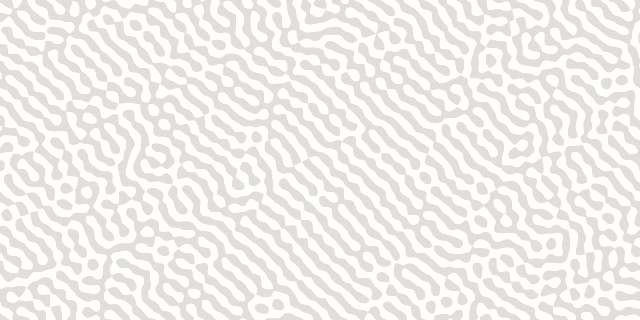
Reproduce this pattern procedurally as a WebGL 2 fragment shader.

```glsl
#version 300 es
precision highp float;
precision highp int;

// Labyrinth of pale grey worms on white, leaning down to the right.
// A sum of random plane waves of one length is saturated and then filtered by a
// centre-surround kernel, one reaction-diffusion step that evens the band widths.

uniform vec2 u_resolution;
out vec4 fragColor;

const vec3 PAPER = vec3(1.0, 1.0, 0.99);
const vec3 INK = vec3(0.89, 0.87, 0.87);

const float WAVELENGTH = 0.0455;      // band pair, in canvas heights
const float WAVELENGTH_JITTER = 0.08;
const float MEAN_ANGLE = 0.81;        // direction across the bands
const float ANGLE_SPREAD = 1.3;       // largest turn away from the mean
const float SATURATION = 0.1;         // smaller is harder
const float THRESHOLD = 0.006;        // slightly favours the paper
const int WAVE_COUNT = 24;
const int KERNEL_RADIUS = 4;          // in taps
const float TAP_STEP = 0.2;           // in wavelengths
const float KERNEL_SIGMA = 0.225;     // in wavelengths
const float MIN_SLOPE = 8.0;          // keeps saddles crisp
const float TAU = 6.2831853;

vec3 waves[WAVE_COUNT];               // wave vector and phase

// Integer hash to the range 0..1
float hash(uint n) {
    n = n * 747796405u + 2891336453u;
    n = ((n >> ((n >> 28u) + 4u)) ^ n) * 277803737u;
    n = (n >> 22u) ^ n;
    return float(n >> 8u) / 16777216.0;
}

// Directions are spread evenly, then squeezed towards the mean
void buildWaves() {
    for (int i = 0; i < WAVE_COUNT; i++) {
        uint seed = uint(i) * 3u + 101u;
        float t = 2.0 * (float(i) + hash(seed)) / float(WAVE_COUNT) - 1.0;
        float angle = MEAN_ANGLE + ANGLE_SPREAD * t * abs(t);
        float stretch = 1.0 + WAVELENGTH_JITTER * (2.0 * hash(seed + 1u) - 1.0);
        vec2 direction = vec2(cos(angle), sin(angle));
        waves[i] = vec3(direction * stretch, hash(seed + 2u)) * TAU;
    }
}

// Random wave field, pushed towards -1 and 1
float saturatedWaves(vec2 p) {
    float sum = 0.0;
    for (int i = 0; i < WAVE_COUNT; i++) {
        sum += cos(dot(waves[i].xy, p) + waves[i].z);
    }
    sum *= inversesqrt(0.5 * float(WAVE_COUNT));
    return sum * inversesqrt(SATURATION + sum * sum);
}

// Centre-surround filter over a disc of taps
float labyrinth(vec2 p) {
    float sum = 0.0;
    float total = 0.0;
    for (int y = -KERNEL_RADIUS; y <= KERNEL_RADIUS; y++) {
        for (int x = -KERNEL_RADIUS; x <= KERNEL_RADIUS; x++) {
            if (x * x + y * y > KERNEL_RADIUS * KERNEL_RADIUS) continue;
            vec2 offset = vec2(x, y) * TAP_STEP;
            float q = 0.5 * dot(offset, offset) / (KERNEL_SIGMA * KERNEL_SIGMA);
            float weight = (1.0 - q) * exp(-q);
            sum += weight * saturatedWaves(p + offset);
            total += abs(weight);
        }
    }
    return sum / total;
}

void main() {
    buildWaves();
    vec2 p = gl_FragCoord.xy / u_resolution.y;
    float field = labyrinth(p / WAVELENGTH) - THRESHOLD;

    // Field over its slope gives the edge distance in pixels
    float slope = length(vec2(dFdx(field), dFdy(field)));
    float edge = field / max(slope, MIN_SLOPE / u_resolution.y);
    float ink = clamp(0.5 + edge, 0.0, 1.0);
    fragColor = vec4(mix(PAPER, INK, ink), 1.0);
}
```
